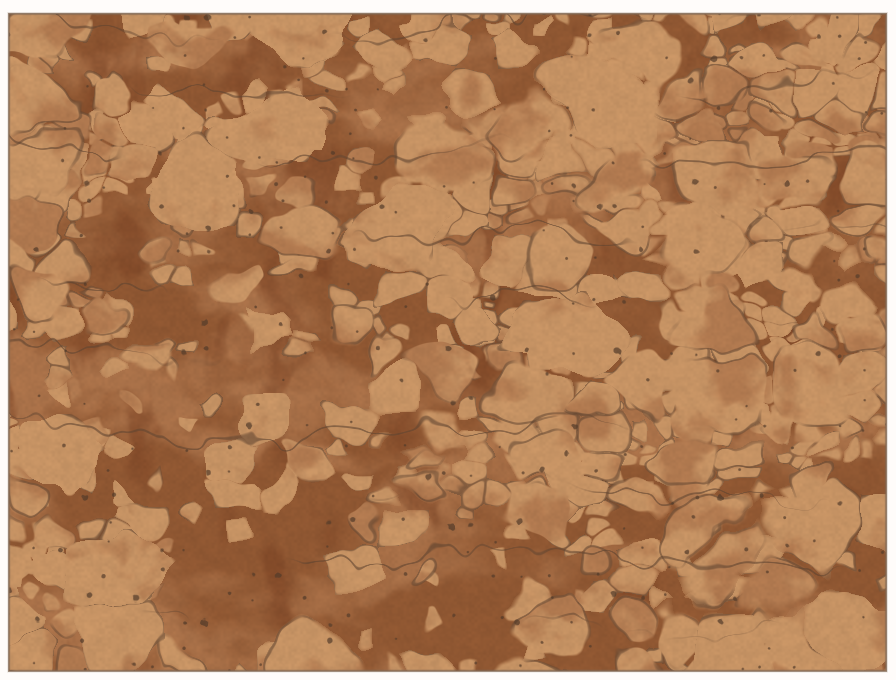
Give the GLSL for this texture, as a WebGL 2 fragment shader.

```glsl
#version 300 es
precision highp float;
// Polished nodular limestone slab: tan pebbles in bedded red-brown clay, thin dark seams, pale margin.
uniform vec2 u_resolution;
out vec4 fragColor;

const vec3 TAN = vec3(0.775, 0.575, 0.390);
const vec3 OCHRE = vec3(0.675, 0.455, 0.295);
const vec3 CLAY = vec3(0.560, 0.340, 0.195);
const vec3 RUST = vec3(0.475, 0.255, 0.135);
const vec3 SEAM = vec3(0.380, 0.270, 0.190);
const vec3 MARGIN = vec3(1.0, 0.99, 0.98);

float hash(vec2 p) {
    return fract(sin(dot(p, vec2(127.1, 311.7))) * 43758.5453);
}

vec2 hash2(vec2 p) {
    return vec2(hash(p), hash(p + 57.3));
}

float noise(vec2 p) {
    vec2 i = floor(p), f = fract(p);
    f = f * f * (3.0 - 2.0 * f);
    float low = mix(hash(i), hash(i + vec2(1, 0)), f.x);
    float high = mix(hash(i + vec2(0, 1)), hash(i + vec2(1, 1)), f.x);
    return mix(low, high, f.y);
}

float fbm(vec2 p) {
    float sum = 0.0, amp = 0.533;
    for (int k = 0; k < 4; k++) {
        sum += amp * noise(p);
        p = mat2(1.6, 1.2, -1.2, 1.6) * p + 7.7;
        amp *= 0.5;
    }
    return sum;
}

float smoothMin(float a, float b, float k) {
    float h = max(k - abs(a - b), 0.0) / k;
    return min(a, b) - 0.25 * h * h * k;
}

// Rounded Voronoi cell: x = distance to its border, yz = its centre
vec3 cell(vec2 p) {
    vec2 base = floor(p), nearest = vec2(0), home = vec2(0);
    float best = 9.0;
    for (int j = -1; j <= 1; j++)
    for (int i = -1; i <= 1; i++) {
        vec2 id = base + vec2(i, j);
        vec2 r = id + 0.1 + 0.8 * hash2(id) - p;
        if (dot(r, r) < best) { best = dot(r, r); nearest = r; home = id; }
    }
    float border = 1.0;
    for (int j = -2; j <= 2; j++)
    for (int i = -2; i <= 2; i++) {
        vec2 id = home + vec2(i, j);
        vec2 r = id + 0.1 + 0.8 * hash2(id) - p;
        if (i != 0 || j != 0)
            border = smoothMin(border, dot(0.5 * (nearest + r), normalize(r - nearest)), 0.16);
    }
    return vec3(border, p + nearest);
}

// Share of pebbles against clay, in flat-lying beds
float bedding(vec2 p) {
    return fbm(p * vec2(2.3, 6.5) + 3.1) - 0.5;
}

// Paints one size of pebbles with broken dark rims
vec3 addPebbles(vec3 col, vec2 p, float freq, float cover, float seed, float soft) {
    vec2 stretch = freq * vec2(0.86, 1.06);
    vec3 c = cell(p * stretch + seed);
    vec2 centre = (c.yz - seed) / stretch;
    float pick = hash(floor(c.yz * 64.0 + 0.5));
    float size = hash(floor(c.yz * 64.0 + 0.5) + 9.1);
    float present = step(pick, cover + 1.5 * bedding(centre));
    float d = (c.x - mix(-0.02, 0.17, size * size)) / freq;
    float cloud = fbm(p * vec2(13.0, 16.0) + seed) + 0.22 * (size - 0.5);
    vec3 body = mix(TAN, OCHRE, 0.85 * smoothstep(0.50, 0.72, cloud));
    col = mix(col, body, present * smoothstep(-soft, soft, d));
    float rim = 1.0 - smoothstep(0.0006, 0.0028, abs(d));
    float broken = smoothstep(0.40, 0.70, noise(p * 19.0 + seed));
    return mix(col, SEAM, 0.55 * present * rim * broken);
}

// Jagged, interrupted seams running along the beds
float seams(vec2 p, float rows) {
    float s = p.y * rows + 1.3 * fbm(p * vec2(4.0, 3.0)) + 0.28 * noise(p * 38.0);
    float d = abs(fract(s) - 0.5) / rows;
    float shown = smoothstep(0.48, 0.68, noise(p * vec2(5.0, 8.0) + floor(s) * 3.7));
    return shown * (1.0 - smoothstep(0.0005, 0.0026, d));
}

// Scattered dark mineral grains
float specks(vec2 p, float freq, float share) {
    vec2 id = floor(p * freq);
    vec2 r = fract(p * freq) - 0.25 - 0.5 * hash2(id + 4.0);
    float radius = mix(0.04, 0.14, pow(hash(id + 8.0), 3.0));
    float d = (length(r) - radius * (0.6 + 0.8 * noise(p * 240.0))) / freq;
    return step(hash(id), share) * (1.0 - smoothstep(-0.001, 0.0015, d));
}

void main() {
    vec2 uv = gl_FragCoord.xy / u_resolution;
    vec2 p = gl_FragCoord.xy / u_resolution.y;
    vec2 coarse = vec2(noise(p * 17.0), noise(p * 17.0 + 31.0)) - 0.5;
    vec2 fine = vec2(noise(p * 48.0 + 5.0), noise(p * 48.0 + 63.0)) - 0.5;
    vec2 q = p + 0.026 * coarse + 0.011 * fine;

    // Clay, clouded along the beds with upright rusty stains
    vec3 col = mix(CLAY, OCHRE, 0.9 * smoothstep(0.46, 0.72, fbm(q * vec2(5.0, 11.0) + 17.0)));
    col = mix(col, RUST, 0.55 * smoothstep(0.56, 0.78, fbm(q * vec2(15.0, 8.0) + 41.0)));

    // Pebbles from small to large
    float soft = mix(0.0014, 0.009, pow(noise(p * 8.0 + 11.0), 3.0));
    col = addPebbles(col, q, 36.0, 0.38, 23.0, soft);
    col = addPebbles(col, q, 19.0, 0.43, 71.0, soft);
    col = addPebbles(col, q, 9.5, 0.46, 12.0, soft);

    // Seams, grains and fine mottling
    col = mix(col, SEAM, 0.6 * seams(p, 10.0));
    col = mix(col, SEAM * 0.85, 0.7 * specks(p, 28.0, 0.28));
    col *= 1.0 + 0.07 * (fbm(p * 70.0) - 0.5) + 0.05 * (noise(p * 230.0) - 0.5);

    // Greyed slab edge and pale margin
    vec2 inset = min(uv - vec2(0.009, 0.012), vec2(0.990, 0.981) - uv);
    float edge = min(inset.x * u_resolution.x / u_resolution.y, inset.y);
    col = mix(vec3(0.50, 0.40, 0.32), col, smoothstep(0.0005, 0.0045, edge));
    col = mix(MARGIN, col, smoothstep(-0.0015, 0.0015, edge));
    fragColor = vec4(col, 1.0);
}
```
